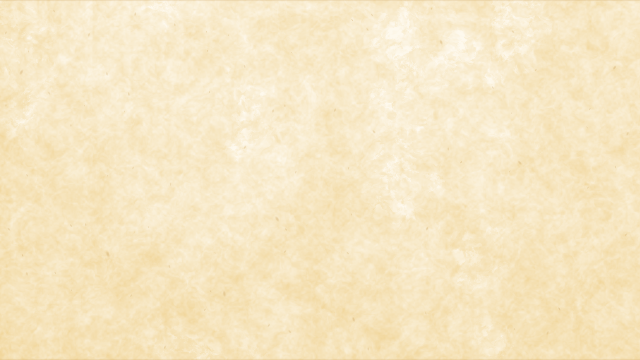
This texture is drawn by a WebGL 1 fragment shader. Its source:

```glsl
precision highp float;
// Aged cream parchment wall: fine crumpled mottling, pale worn patches, faint drips and specks.
uniform vec2 u_resolution;

const vec3 OCHRE = vec3(0.945, 0.840, 0.61);
const vec3 CREAM = vec3(0.970, 0.910, 0.775);
const vec3 IVORY = vec3(0.995, 0.975, 0.93);
const vec3 SPECK = vec3(0.82, 0.67, 0.42);

float hash(vec2 p) {
  return fract(sin(dot(p, vec2(127.1, 311.7))) * 43758.5453);
}

float noise(vec2 p) {
  vec2 cell = floor(p);
  vec2 f = fract(p);
  f = f * f * (3.0 - 2.0 * f);
  float low = mix(hash(cell), hash(cell + vec2(1.0, 0.0)), f.x);
  float high = mix(hash(cell + vec2(0.0, 1.0)), hash(cell + vec2(1.0, 1.0)), f.x);
  return mix(low, high, f.y);
}

mat2 rotation(float angle) {
  float c = cos(angle);
  float s = sin(angle);
  return mat2(c, s, -s, c);
}

// Layered noise, centred on zero; gain sets how strong the fine layers are
float fbm(vec2 p, float gain) {
  float sum = 0.0;
  float amplitude = 0.5;
  mat2 turn = rotation(0.65);
  for (int i = 0; i < 5; i++) {
    sum += amplitude * (noise(p) - 0.5);
    p = turn * p * 2.03 + 17.3;
    amplitude *= gain;
  }
  return sum;
}

// Thin crumpled creases, strongest where the noise crosses its middle
float creases(vec2 p) {
  float ridge = 1.0 - abs(2.0 * noise(p) - 1.0);
  return ridge * ridge * ridge - 0.4;
}

// Short brushed fibres along a given angle
float fibres(vec2 p, float angle, float density) {
  vec2 q = rotation(angle) * p * density;
  return noise(q * vec2(0.4, 1.0)) - 0.5;
}

// Flaky worn paint, kept to the pale parts of a broad mask
float wornPatches(vec2 p, float bias) {
  float area = smoothstep(0.08, 0.30, fbm(p * 4.5 + 41.0, 0.6) + bias);
  float flakes = smoothstep(-0.04, 0.16, fbm(p * vec2(34.0, 42.0) + 9.0, 0.65));
  return area * (0.15 + 0.85 * flakes);
}

// Pale vertical runs that fade downwards from the top edge
float drips(vec2 p) {
  float runs = smoothstep(0.5, 0.85, noise(vec2(p.x * 48.0, p.y * 1.8)));
  float region = smoothstep(0.35, 0.7, noise(vec2(p.x * 3.5 + 5.0, 2.0)));
  return runs * region * smoothstep(0.5, 1.0, p.y);
}

// Sparse small stains, one at most in each grid cell
float specks(vec2 p, float count, float share) {
  vec2 cell = floor(p * count);
  vec2 centre = 0.2 + 0.6 * vec2(hash(cell + 3.1), hash(cell + 7.7));
  vec2 d = rotation(hash(cell + 5.3) * 1.6 - 0.8) * (fract(p * count) - centre);
  float radius = mix(0.02, 0.05, hash(cell + 1.9));
  float shape = 1.0 - smoothstep(0.2, 1.4, length(d * vec2(1.0, 0.5)) / radius);
  return shape * step(hash(cell + 11.0), share);
}

vec3 toneColour(float tone) {
  vec3 lower = mix(OCHRE, CREAM, min(tone * 2.0, 1.0));
  return mix(lower, IVORY, clamp(tone * 2.0 - 1.0, 0.0, 1.0));
}

void main() {
  vec2 p = gl_FragCoord.xy / u_resolution.y;
  vec2 uv = gl_FragCoord.xy / u_resolution;

  // Broad light: brighter above the middle, warmer at the foot and sides
  vec2 fromPool = (uv - vec2(0.46, 0.66)) * vec2(2.6, 2.2);
  float pool = exp(-dot(fromPool, fromPool));
  float side = pow(abs(uv.x * 2.0 - 1.0), 4.0);
  float tone = 0.44 + 0.18 * (uv.y - 0.5) + 0.08 * pool - 0.05 * side;

  // Mottling from clouds down to grain
  vec2 warp = vec2(fbm(p * 9.0 + 2.0, 0.6), fbm(p * 9.0 + 31.0, 0.6));
  vec2 bent = p + 0.05 * warp;
  tone += 0.27 * fbm(bent * 3.2, 0.55);
  tone += 0.45 * fbm(bent * 15.0, 0.75);
  tone += 0.10 * creases(bent * 38.0) - 0.08 * creases(bent * 57.0 + 23.0);
  tone += 0.15 * fibres(bent, 0.6, 100.0);
  tone += 0.13 * fibres(bent, -0.7, 125.0);
  tone += 0.16 * (noise(p * 150.0) - 0.5);

  // Wear and drips
  tone += 0.30 * wornPatches(bent, 0.07 * pool);
  tone += 0.12 * drips(p);

  // Stains and a thin darker rim at top and bottom
  vec3 colour = toneColour(clamp(tone, 0.0, 1.0));
  float stain = 0.4 * specks(p, 12.0, 0.07) + 0.3 * specks(p + 4.0, 18.0, 0.10);
  colour = mix(colour, SPECK, stain);
  float rim = 1.0 - smoothstep(0.001, 0.005, min(uv.y, 1.0 - uv.y));
  gl_FragColor = vec4(mix(colour, SPECK, 0.25 * rim), 1.0);
}
```
